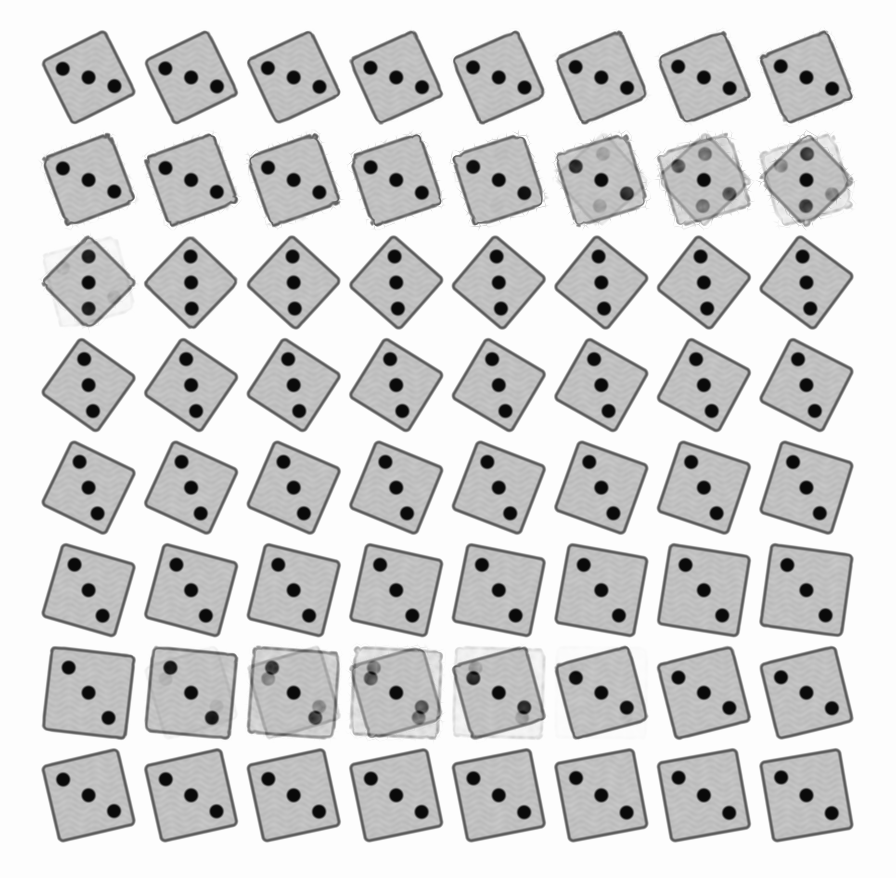
Reproduce this pattern procedurally as a WebGL 1 fragment shader.

```glsl
precision highp float;

uniform vec2 u_resolution;

#define GRID 8.0
#define PITCH 0.1168
#define GRID_CORNER vec2(0.0425, 0.0298)
#define EXTENT 0.0533
#define CORNER_RADIUS 0.0065
#define PIP_RADIUS 0.0078
#define PIP_SPREAD 0.53
#define LINE_HALF_WIDTH 0.0016
#define SOFTNESS 0.0015
#define PAPER 0.992
#define FACE 0.755
#define INK 0.04

vec2 hash2(vec2 p) {
  vec2 k = vec2(dot(p, vec2(127.1, 311.7)), dot(p, vec2(269.5, 183.3)));
  return fract(sin(k) * 4375.85);
}

// Distances to the nearest and second nearest cell points
vec2 cellular(vec2 p) {
  vec2 base = floor(p);
  vec2 nearest = vec2(4.0);
  for (int j = -1; j <= 1; j++) {
    for (int i = -1; i <= 1; i++) {
      vec2 cell = base + vec2(float(i), float(j));
      float d = length(cell + hash2(cell) - p);
      nearest = d < nearest.x ? vec2(d, nearest.x) : vec2(nearest.x, min(nearest.y, d));
    }
  }
  return nearest;
}

float roundedSquare(vec2 p, float halfSide) {
  vec2 d = abs(p) - halfSide + CORNER_RADIUS;
  return length(max(d, 0.0)) + min(max(d.x, d.y), 0.0) - CORNER_RADIUS;
}

float inside(float d, float blur) {
  return 1.0 - smoothstep(-blur, blur, d);
}

// Grey of one die, sized so its rotated bounds always fill EXTENT
float die(vec2 q, float degrees, float wear, vec2 noise, float blur) {
  float a = radians(degrees);
  float c = cos(a);
  float s = sin(a);
  float halfSide = CORNER_RADIUS + (EXTENT - CORNER_RADIUS) / (abs(c) + abs(s));
  vec2 p = vec2(c * q.x + s * q.y, c * q.y - s * q.x);

  // Worn edges: chips near the corners, and loose strokes around them
  float nearCorner = smoothstep(0.55, 1.0, min(abs(p.x), abs(p.y)) / halfSide);
  float d = roundedSquare(p, halfSide);
  float chipped = d + wear * nearCorner * 0.006 * smoothstep(0.25, 0.7, noise.x);
  float stroke = 1.0 - smoothstep(0.02, 0.14, noise.y - noise.x);
  float shade = PAPER - 0.22 * wear * wear * stroke * inside(d - 0.003, 0.003);

  // Mottled face
  float mottle = 0.035 * (noise.x - 0.45) + 0.012 * sin(q.y * 900.0 + 3.0 * sin(q.x * 210.0));
  shade = mix(shade, FACE + mottle, inside(chipped, blur));

  // Outline
  float line = inside(abs(chipped + 0.0018) - LINE_HALF_WIDTH, blur);
  shade = mix(shade, 0.35, line * (1.0 - 0.3 * wear * noise.x));

  // Three pips on the diagonal
  for (int i = -1; i <= 1; i++) {
    float pip = length(p - float(i) * PIP_SPREAD * halfSide) - PIP_RADIUS;
    shade = mix(shade, INK, inside(pip, blur * 1.15));
  }
  return shade;
}

void main() {
  vec2 uv = gl_FragCoord.xy / u_resolution.y;
  uv.y = 1.0 - uv.y;
  float blur = max(SOFTNESS, 0.7 / u_resolution.y);

  vec2 grid = (uv - GRID_CORNER) / PITCH;
  vec2 cell = floor(grid);
  vec2 q = (fract(grid) - 0.5) * PITCH;
  float n = cell.x + GRID * cell.y;

  // Three slow turns in reading order, each dissolving into the next
  float firstTurn = -26.5 + 0.72 * n;
  float secondTurn = 45.0 - 1.2 * (n - 16.0);
  float thirdTurn = -14.7 + 0.5 * (n - 53.0);
  bool early = n < 32.0;
  float fromAngle = early ? firstTurn : secondTurn;
  float toAngle = early ? secondTurn : thirdTurn;
  float blend = early ? smoothstep(11.5, 17.0, n) : smoothstep(48.0, 53.5, n);

  // Wear builds up before the first dissolve and clears after each one
  float wear = n < 16.0 ? 0.1 + 0.06 * n : 0.9 * exp(15.5 - n);
  wear = max(wear, 0.6 * exp(-0.5 * abs(n - 51.0)));

  vec2 noise = cellular(q * 95.0 + cell * 17.0);
  float patchy = blend + 1.2 * blend * (1.0 - blend) * (noise.x - 0.45);
  float shade = mix(die(q, fromAngle, wear, noise, blur),
                    die(q, toAngle, wear, noise, blur), patchy);

  vec2 within = step(vec2(0.0), cell) * step(cell, vec2(GRID - 1.0));
  gl_FragColor = vec4(vec3(mix(PAPER, shade, within.x * within.y)), 1.0);
}
```
